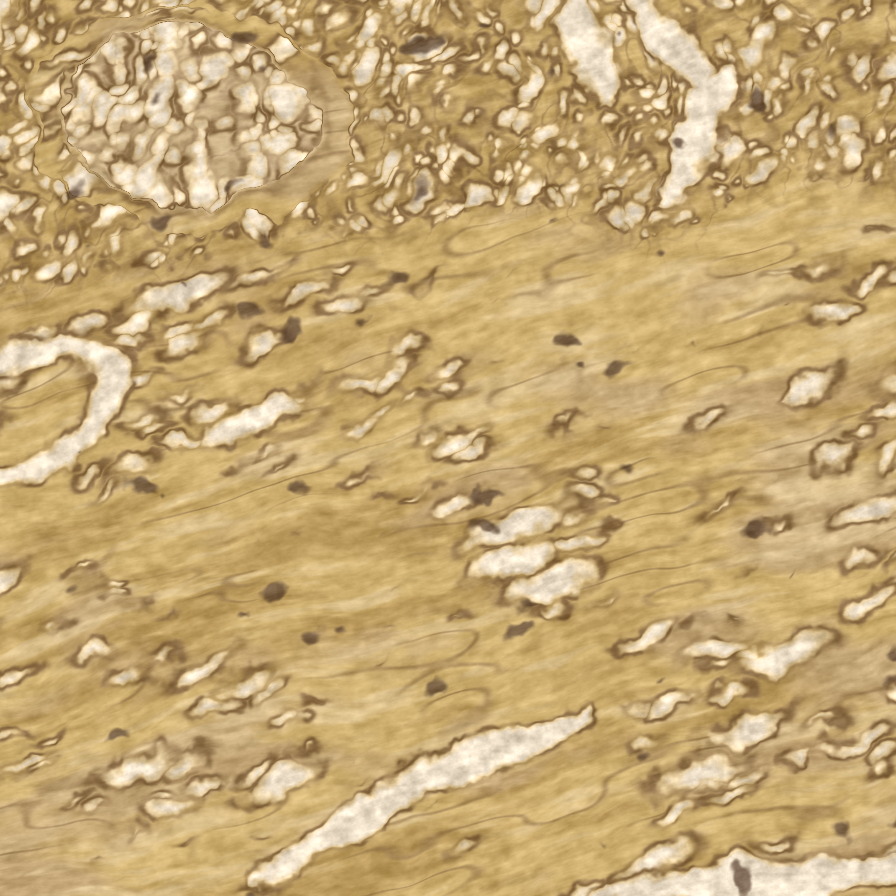
Reproduce this texture procedurally as a three.js fragment shader.

```glsl
// Draws stained fibrous tissue: golden slanted fibres below, foamy cells and pale vessels above.
varying vec2 vUv;

const vec3 GOLD = vec3(0.82, 0.70, 0.45);
const vec3 OCHRE = vec3(0.73, 0.60, 0.36);
const vec3 TAUPE = vec3(0.76, 0.65, 0.50);
const vec3 CREAM = vec3(0.89, 0.79, 0.61);
const vec3 WHITE = vec3(0.94, 0.88, 0.79);
const vec3 SHADOW = vec3(0.53, 0.41, 0.26);
const vec3 NUCLEUS = vec3(0.36, 0.27, 0.20);

float hash(vec2 p) {
  vec3 q = fract(p.xyx * 0.1031);
  q += dot(q, q.yzx + 33.33);
  return fract((q.x + q.y) * q.z);
}

float noise(vec2 p) {
  vec2 i = floor(p), f = fract(p);
  f = f * f * (3.0 - 2.0 * f);
  return mix(mix(hash(i), hash(i + vec2(1, 0)), f.x),
             mix(hash(i + vec2(0, 1)), hash(i + vec2(1, 1)), f.x), f.y);
}

float fbm(vec2 p) {
  float sum = 0.0, amp = 0.533;
  for (int i = 0; i < 4; i++) {
    sum += amp * noise(p);
    p = p * 2.03 + 17.3;
    amp *= 0.5;
  }
  return sum;
}

// Coordinates measured along and across a direction.
vec2 turn(vec2 p, float angle) {
  float c = cos(angle), s = sin(angle);
  return vec2(c * p.x + s * p.y, c * p.y - s * p.x);
}

// Shape fields: positive inside, in canvas units.
float blobs(vec2 p, vec2 scale, float share, float seed) {
  vec2 g = p * scale + seed, cell = floor(g);
  float field = -1.0;
  for (int y = -1; y <= 1; y++)
    for (int x = -1; x <= 1; x++) {
      vec2 id = cell + vec2(x, y);
      vec2 centre = id + 0.15 + 0.7 * vec2(hash(id + 5.2), hash(id + 41.7));
      float radius = mix(0.2, 0.55, hash(id + 87.1));
      float present = step(hash(id + 23.9), share);
      field = max(field, mix(-1.0, radius - length(g - centre), present));
    }
  return field / scale.y;
}

float ellipse(vec2 p, vec2 centre, vec2 size, float angle) {
  return (1.0 - length(turn(p - centre, angle) / size)) * size.y;
}

float cleft(vec2 p, vec2 a, vec2 b, float radius) {
  vec2 d = b - a;
  float h = clamp(dot(p - a, d) / dot(d, d), 0.0, 1.0);
  return radius * mix(0.3, 1.0, 4.0 * h * (1.0 - h)) - length(p - a - d * h);
}

float crease(float value, float width) {
  return 1.0 - smoothstep(0.0, width, abs(value - 0.5));
}

// Cuts a pale opening with a dark broken rim into the tissue.
vec3 cutOpening(vec3 tissue, float field, float rimStrength, float mottle) {
  float rim = exp(-pow((field + 0.002) / 0.0032, 2.0));
  vec3 lumen = mix(CREAM, WHITE, smoothstep(0.001, 0.008, field)) + 0.24 * (mottle - 0.5);
  return mix(mix(tissue, SHADOW, rim * rimStrength), lumen, smoothstep(-0.001, 0.003, field));
}

vec3 fibres(vec2 q) {
  float broad = fbm(q * vec2(4.0, 16.0));
  float streak = fbm(q * vec2(9.0, 55.0) + 31.0);
  vec3 color = mix(OCHRE, GOLD, smoothstep(0.32, 0.54, 0.5 * (broad + streak)));
  color = mix(color, TAUPE, 0.6 * smoothstep(0.5, 0.68, fbm(q * vec2(5.0, 13.0) + 70.0)));
  color = mix(color, CREAM, 0.6 * smoothstep(0.54, 0.74, streak));
  float line = crease(noise(q * vec2(11.0, 48.0) + 9.0), 0.09);
  return mix(color, SHADOW, 0.5 * line * smoothstep(0.45, 0.75, noise(q * vec2(9.0, 22.0) + 50.0)));
}

void main() {
  vec2 p = vUv;
  vec2 rough = p + 0.045 * (vec2(fbm(p * 22.0), fbm(p * 22.0 + 60.0)) - 0.5);
  vec2 flow = turn(p, 0.27) + vec2(0.0, 0.06 * (fbm(p * 4.0) - 0.5));
  vec2 roughFlow = turn(rough, 0.36);
  float grain = fbm(p * 85.0);
  float rimStrength = mix(0.35, 1.0, smoothstep(0.3, 0.65, noise(p * 55.0 + 12.0)));

  // Regions
  float vessel = ellipse(rough, vec2(0.21, 0.87), vec2(0.145, 0.1), -0.12);
  float inside = smoothstep(-0.002, 0.004, vessel);
  float wall = smoothstep(-0.026, -0.018, vessel) * (1.0 - inside);
  float edge = p.y - 0.64 - 0.13 * p.x + 0.16 * (fbm(p * 7.0) - 0.5);
  float foamy = smoothstep(-0.015, 0.045, edge) * (1.0 - wall);

  // Tissue
  vec3 color = fibres(flow);
  float mesh = crease(noise(turn(rough, 0.95) * vec2(45.0, 65.0)), 0.16);
  vec3 stroma = mix(OCHRE, GOLD, grain) + 0.12 * (noise(p * 40.0) - 0.5);
  color = mix(color, mix(stroma, SHADOW, 0.5 * mesh), 0.8 * foamy);
  color = mix(color, mix(CREAM, TAUPE, 0.35 + 0.6 * mesh), inside);
  color = mix(color, SHADOW, 0.4 * exp(-pow((vessel + 0.003) / 0.004, 2.0)));

  // Foam cells and slender gaps between fibres
  vec2 foamAxes = turn(rough, 0.95);
  float foam = max(blobs(foamAxes, vec2(30.0, 46.0), 0.5, 3.0), blobs(foamAxes, vec2(58.0, 76.0), 0.4, 19.0));
  color = cutOpening(color, foam + 0.003 * inside - 0.03 * (1.0 - foamy), rimStrength, grain);
  float gaps = max(blobs(roughFlow, vec2(8.0, 29.0), 0.22, 7.0), blobs(roughFlow, vec2(21.0, 58.0), 0.2, 44.0));
  gaps -= 0.03 * foamy + 0.012 * smoothstep(0.45, 0.65, noise(p * 5.0 + 8.0));
  color = cutOpening(color, gaps, rimStrength, grain);

  // Large clefts and the ring-shaped vessel
  float clefts = max(cleft(rough, vec2(0.75, 0.78), vec2(0.81, 0.92), 0.028),
                     cleft(rough, vec2(0.64, 1.02), vec2(0.67, 0.88), 0.022));
  clefts = max(clefts, cleft(rough, vec2(0.71, 1.02), vec2(0.80, 0.88), 0.02));
  clefts = max(clefts, cleft(rough, vec2(0.44, 0.12), vec2(0.66, 0.2), 0.024));
  clefts = max(clefts, cleft(rough, vec2(0.29, 0.01), vec2(0.5, 0.15), 0.022));
  clefts = max(clefts, cleft(rough, vec2(0.66, 0.0), vec2(1.05, 0.03), 0.026));
  float ring = 0.014 - abs(ellipse(rough, vec2(0.03, 0.54), vec2(0.1, 0.065), 0.5));
  color = cutOpening(color, max(clefts, ring), rimStrength, grain);

  // Nuclei and fine grain
  float nuclei = blobs(roughFlow, vec2(24.0, 38.0), 0.07, 91.0) - 0.004;
  color = mix(color, NUCLEUS, 0.75 * smoothstep(-0.002, 0.004, nuclei));
  color += 0.2 * (fbm(flow * vec2(45.0, 150.0)) - 0.5) + 0.12 * (grain - 0.5);
  gl_FragColor = vec4(color, 1.0);
}
```
